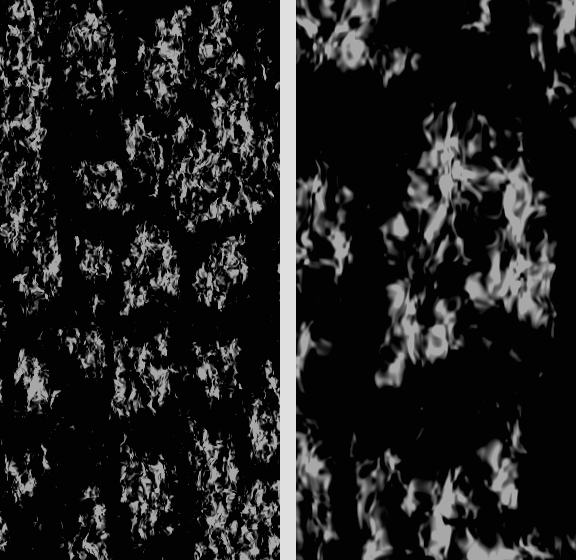
Left, the full canvas; right, a detail of the centre.
Write a Shadertoy shader that draws this texture.

```glsl
// Rugged tree bark: pale, speckled plates split by deep black furrows.

const vec2  PLATE_FREQ  = vec2(4.6, 2.5);    // plates per canvas width
const vec2  FURROW_FREQ = vec2(7.0, 1.3);    // long vertical furrows
const vec2  PATCH_FREQ  = vec2(17.0, 9.0);   // worn and bright patches
const vec2  VEIN_FREQ   = vec2(24.0, 11.0);  // thin crooked ridges
const vec2  GRAIN_FREQ  = vec2(55.0, 27.0);  // coarsest speckle
const float JITTER      = 0.85;
const float GRAIN_GAIN  = 4.9;
const float PLATE_BIAS  = 0.17;
const float FURROW_BIAS = -1.5;
const vec3  SHADOW      = vec3(0.008);
const vec3  HIGHLIGHT   = vec3(0.66);

vec2 hash2(vec2 p) {
    vec3 q = fract(p.xyx * vec3(0.1031, 0.1030, 0.0973));
    q += dot(q, q.yzx + 33.33);
    return fract((q.xx + q.yz) * q.zy);
}

float valueNoise(vec2 p) {
    vec2 i = floor(p), f = fract(p);
    f = f * f * (3.0 - 2.0 * f);
    vec2 e = vec2(1.0, 0.0);
    return mix(mix(hash2(i).x, hash2(i + e).x, f.x),
               mix(hash2(i + e.yx).x, hash2(i + e.xx).x, f.x), f.y);
}

vec2 noisePair(vec2 p) {
    return vec2(valueNoise(p), valueNoise(p + 71.3)) - 0.5;
}

// Cellular noise: gap between the two nearest centres, zero on a border
float cellGap(vec2 p) {
    vec2 cell = floor(p);
    float near = 9.0, next = 9.0;
    for (int y = -2; y <= 2; y++)
    for (int x = -2; x <= 2; x++) {
        vec2 id = cell + vec2(x, y);
        vec2 centre = id + 0.5 + JITTER * (hash2(id + 17.0) - 0.5);
        float d = length(centre - p);
        next = min(next, max(near, d));
        near = min(near, d);
    }
    return next - near;
}

// Layered speckle, centred on zero
float grain(vec2 p) {
    float sum = 0.0, weight = 0.4;
    vec2 freq = GRAIN_FREQ;
    for (int i = 0; i < 3; i++) {
        sum += weight * (valueNoise(p * freq + 37.0 * float(i)) - 0.5);
        freq *= vec2(1.87, 2.1);
        weight *= 0.83;
    }
    return sum;
}

void mainImage(out vec4 fragColor, in vec2 fragCoord) {
    vec2 p = fragCoord / iResolution.x;

    // Bend the plates broadly and the fibres tightly
    vec2 bent = p + 0.09 * noisePair(p * vec2(6.0, 4.0))
                  + 0.03 * noisePair(p * vec2(22.0, 13.0));
    vec2 fibre = p + 0.02 * noisePair(p * vec2(26.0, 18.0))
                   + 0.008 * noisePair(p * 61.0);

    // Plates, eaten away by furrows and a ragged rim
    float furrow = valueNoise(bent * FURROW_FREQ + 5.0) - 0.5;
    float rim = valueNoise(fibre * vec2(38.0, 20.0)) - 0.5;
    float body = cellGap(bent * PLATE_FREQ) + 0.55 * furrow + 0.25 * rim;
    float plate = smoothstep(0.06, 0.31, body);

    // Surface detail
    float wear = valueNoise(fibre * PATCH_FREQ + 11.0) - 0.5;
    float ridge = abs(valueNoise(fibre * VEIN_FREQ + 23.0) - 0.5);
    float vein = 1.0 - smoothstep(0.0, 0.07, ridge);

    float light = mix(FURROW_BIAS, PLATE_BIAS, plate)
                + 0.9 * wear + 0.45 * vein + GRAIN_GAIN * grain(fibre);
    fragColor = vec4(mix(SHADOW, HIGHLIGHT, clamp(light, 0.0, 1.0)), 1.0);
}
```
